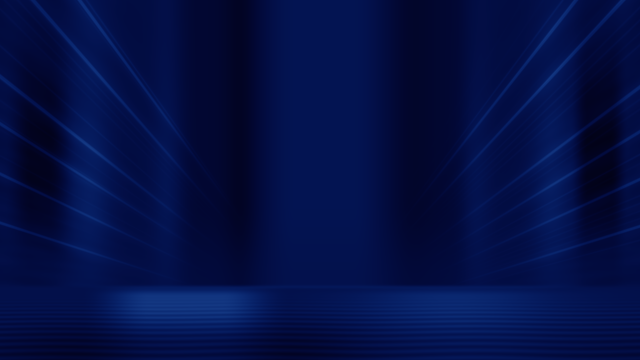
Write a WebGL 2 fragment shader that draws this background.

```glsl
#version 300 es
precision highp float;

uniform vec2 u_resolution;
out vec4 outColor;

const float HORIZON = 0.206;
const vec2 VANISHING_POINT = vec2(0.499, 0.093);
const float RAY_ANGLES[6] = float[6](0.314, 0.446, 0.566, 0.665, 0.851, 0.937);

float hash(float n) {
    return fract(sin(n * 127.1) * 43758.55);
}

float bump(float x, float center, float width) {
    float d = (x - center) / width;
    return exp(-d * d);
}

float plateau(float x, float start, float end, float soft) {
    return smoothstep(start - soft, start + soft, x)
         * (1.0 - smoothstep(end - soft, end + soft, x));
}

// Deep navy to pale blue, driven by the blue level
vec3 blueRamp(float level) {
    float b = clamp(level, 0.08, 0.6);
    return vec3(0.007 + 2.0 * pow(b, 5.0), 0.005 + pow(b, 2.3), b);
}

// Layered sines, stretched along the rays
float streakNoise(float angle, float radius) {
    float n = sin(angle * 41.0 + 2.0 * sin(radius * 13.0));
    n += 0.6 * sin(angle * 83.0 - radius * 17.0);
    n += 0.4 * sin(angle * 157.0 + radius * 29.0);
    return n * 0.5;
}

// Vertical light shafts and the dark gaps between them
float wallLevel(vec2 uv) {
    float x = uv.x;
    float shaft = mix(0.4, 1.0, bump(uv.y, 0.46, 0.32));
    float gap = bump(uv.y, 0.57, 0.27);
    float level = 0.195 + 0.125 * plateau(x, 0.415, 0.597, 0.045);
    level += 0.06 * (1.0 - plateau(x, 0.28, 0.74, 0.03));
    level += shaft * (0.12 * bump(x, 0.14, 0.036) + 0.07 * bump(x, 0.263, 0.025));
    level += shaft * (0.08 * bump(x, 0.74, 0.024) + 0.11 * bump(x, 0.862, 0.032));
    level -= 0.055 * bump(x, 0.375, 0.025) + 0.025 * bump(x, 0.65, 0.03);
    level -= gap * 0.15 * plateau(x, 0.028, 0.098, 0.022);
    level -= gap * 0.16 * plateau(x, 0.905, 0.968, 0.014);
    float nearFloor = 1.0 - smoothstep(HORIZON, 0.44, uv.y);
    return mix(level, 0.28, 0.5 * nearFloor);
}

// Main beams plus hashed fine beams, fading toward the vanishing point
float rayLevel(float angle, float radius, float side, float pixel) {
    float beams = 0.0;
    float halfWidth = 0.0042 * radius;
    float tilt = side > 0.0 ? 0.965 : 1.0;
    for (int i = 0; i < 6; i++) {
        float offset = abs(angle - RAY_ANGLES[i] * tilt) * radius;
        float core = 1.0 - smoothstep(halfWidth - pixel, halfWidth + pixel, offset);
        beams += 0.12 * core + 0.035 * bump(offset, 0.0, 0.022 * radius);
    }
    float cell = angle * 48.0;
    float seed = hash(floor(cell) + 11.0 * side);
    float fineOffset = abs(fract(cell) - 0.3 - 0.4 * seed) / 48.0 * radius;
    float fine = bump(fineOffset, 0.0, 0.0012 * radius + 0.6 * pixel);
    beams += 0.06 * fine * smoothstep(0.45, 1.0, seed);
    return beams * smoothstep(0.3, 0.95, radius) * plateau(angle, 0.25, 1.0, 0.04);
}

// Reflected glow pools crossed by receding stripes
float floorLevel(vec2 uv, float pixel) {
    float depth = max(HORIZON - uv.y, 0.0);
    float fade = 1.0 - smoothstep(0.05, 0.17, depth);
    float pools = 0.21 * plateau(uv.x, 0.18, 0.40, 0.055);
    pools += 0.15 * bump(uv.x, 0.71, 0.16);
    float level = 0.29 - 0.06 * smoothstep(0.06, 0.2, depth);
    level += pools * mix(0.2, 1.0, fade) * smoothstep(-0.005, 0.03, depth);
    level += 0.05 * bump(uv.x, 0.74, 0.16) * (1.0 - fade);
    level -= 0.06 * (bump(uv.x, 0.12, 0.1) + bump(uv.x, 0.46, 0.09)) * (1.0 - fade);
    float scale = depth + 0.074;
    float phase = 13.0 * log(scale) + 0.12 * sin(uv.x * 19.0);
    float visible = 1.0 - smoothstep(0.25, 0.6, 13.0 * pixel / scale);
    float stripes = sin(6.28318 * phase) * visible;
    return level + 0.035 * stripes * smoothstep(0.02, 0.1, depth);
}

void main() {
    vec2 uv = gl_FragCoord.xy / u_resolution;
    float pixel = 1.0 / u_resolution.y;
    float aspect = u_resolution.x / u_resolution.y;

    // Polar coordinates around the vanishing point, mirrored left and right
    vec2 q = (uv - VANISHING_POINT) * vec2(aspect, 1.0);
    float side = q.x < 0.0 ? -1.0 : 1.0;
    float radius = length(q);
    float angle = atan(q.y, abs(q.x) + 0.0001);

    float wall = wallLevel(uv);
    float outer = smoothstep(0.2, 0.48, abs(uv.x - 0.5));
    wall += 0.018 * outer * streakNoise(angle, radius);
    wall += rayLevel(angle, radius, side, pixel);

    // Soft seam where the wall meets the floor
    float onWall = smoothstep(HORIZON - 0.008, HORIZON + 0.006, uv.y);
    float level = mix(floorLevel(uv, pixel), wall, onWall);
    float seam = bump(uv.y, HORIZON - 0.003, 0.005);
    level += 0.05 * seam * plateau(uv.x, 0.18, 0.87, 0.08);

    outColor = vec4(blueRamp(level), 1.0);
}
```
